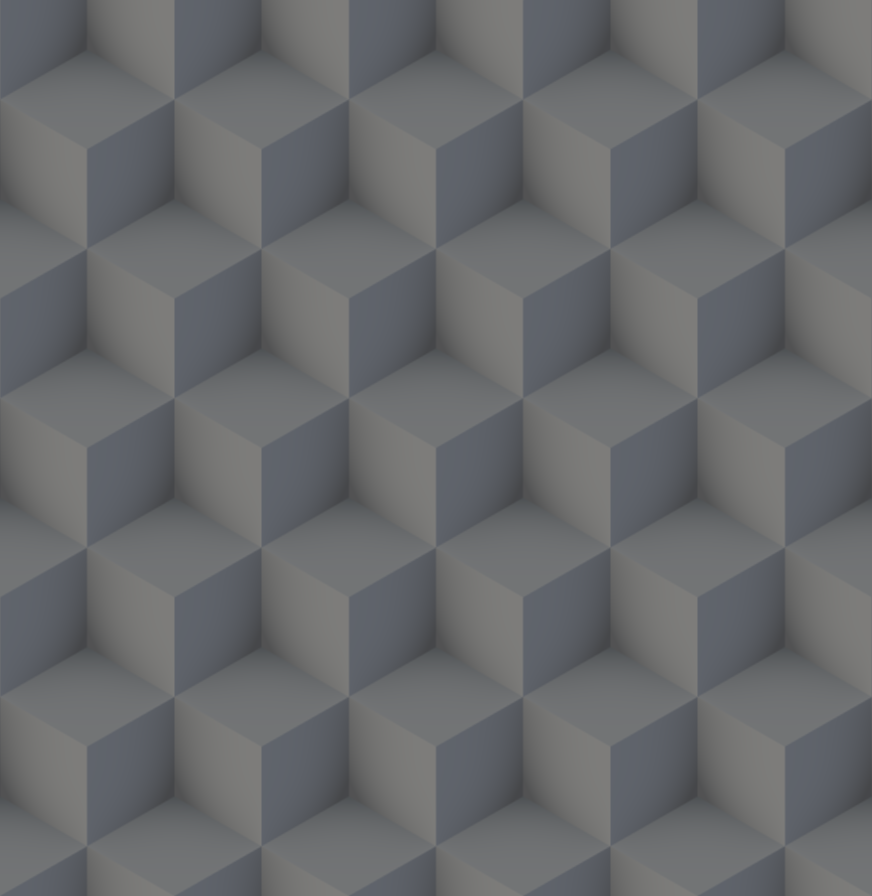
A WebGL 1 fragment shader for this pattern:

```glsl
precision highp float;
// Stacked grey cubes seen isometrically, on a staggered hexagonal lattice.
// Each hexagon splits into three rhombic faces, and each face darkens from
// its convex front corner towards the concave corner opposite.

uniform vec2 u_resolution;

#define REPEATS vec2(5.0, 3.0)
#define LEFT_LIT vec3(0.490, 0.488, 0.480)
#define LEFT_SHADE vec3(0.320, 0.322, 0.325)
#define RIGHT_LIT vec3(0.375, 0.392, 0.422)
#define RIGHT_SHADE vec3(0.275, 0.280, 0.290)
#define TOP_LIT vec3(0.447, 0.454, 0.460)
#define TOP_SHADE vec3(0.315, 0.328, 0.338)
#define SIDE_FALLOFF 0.30
#define EDGE_BLUR 0.0026
#define SAMPLES 4

// Half size of one repeat: a hexagon is 2 wide and 4 high, rows are 3 apart.
const vec2 HALF_CELL = vec2(1.0, 3.0);

float hexNorm(vec2 p) {
  p = abs(p);
  return max(p.x, 0.5 * (p.x + p.y));
}

// Offset from the front corner of the cube that covers this point.
vec2 nearestCube(vec2 q) {
  vec2 a = mod(q + HALF_CELL, 2.0 * HALF_CELL) - HALF_CELL;
  vec2 b = mod(q, 2.0 * HALF_CELL) - HALF_CELL;
  return hexNorm(a) < hexNorm(b) ? a : b;
}

// Shadow over a face: f runs from 0 at the convex corner to 1 at the concave.
float occlusion(vec2 f) {
  vec2 cube = f * f * f;
  return 0.5 * (cube.x + cube.y) * sqrt(f.x * f.y);
}

vec3 cubeColor(vec2 uv) {
  vec2 p = nearestCube(uv * REPEATS * 2.0 * HALF_CELL);
  float side = abs(p.x);

  // Top face
  if (p.y > side) {
    vec2 f = clamp(0.5 * vec2(p.y - p.x, p.y + p.x), 0.0, 1.0);
    return mix(TOP_LIT, TOP_SHADE, occlusion(f) + 0.12 * f.x * f.y);
  }

  // Upright faces, with an extra falloff away from the front edge
  vec2 f = clamp(vec2(side, 0.5 * (side - p.y)), 0.0, 1.0);
  float shade = min(occlusion(f) + SIDE_FALLOFF * f.x * f.x, 1.0);
  return p.x < 0.0 ? mix(LEFT_LIT, LEFT_SHADE, shade)
                   : mix(RIGHT_LIT, RIGHT_SHADE, shade);
}

void main() {
  vec2 uv = gl_FragCoord.xy / u_resolution;
  // Smooth the edges over at least one pixel
  vec2 spread = max(vec2(EDGE_BLUR), 1.0 / u_resolution);
  vec3 sum = vec3(0.0);
  for (int i = 0; i < SAMPLES; i++) {
    for (int j = 0; j < SAMPLES; j++) {
      vec2 jitter = (vec2(float(i), float(j)) + 0.5) / float(SAMPLES) - 0.5;
      sum += cubeColor(uv + jitter * spread);
    }
  }
  gl_FragColor = vec4(sum / float(SAMPLES * SAMPLES), 1.0);
}
```
